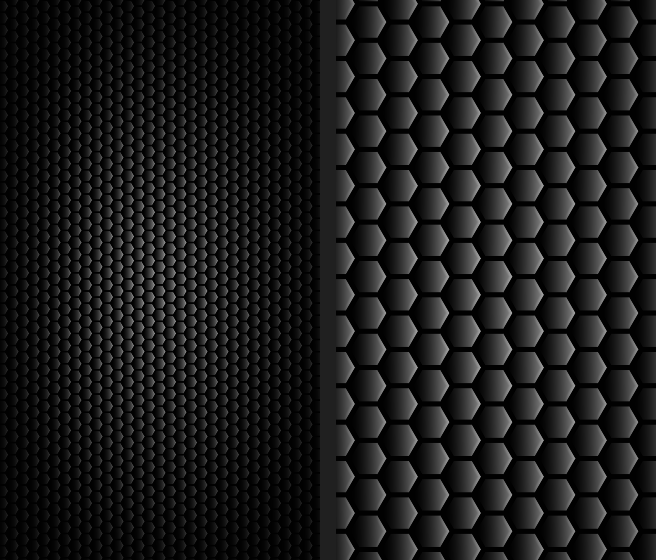
Left: the whole. Right: its middle third, enlarged.
This pattern is drawn by a WebGL 2 fragment shader. Its source:

```glsl
#version 300 es
precision highp float;
// Black honeycomb of flat-topped hexagons, each shaded left to right, under a soft central light.

uniform vec2 u_resolution;
out vec4 fragColor;

// Offset from the centre of the nearest hexagon; rows are one unit apart.
vec2 hexOffset(vec2 p) {
    vec2 cell = vec2(sqrt(3.0), 1.0);
    vec2 a = mod(p + 0.5 * cell, cell) - 0.5 * cell;
    vec2 b = mod(p, cell) - 0.5 * cell;
    return dot(a, a) < dot(b, b) ? a : b;
}

// Signed distance to the sides of a flat-topped hexagon.
float hexDistance(vec2 p, float apothem) {
    p = abs(p);
    return max(p.y, dot(p, vec2(0.8660254, 0.5))) - apothem;
}

void main() {
    vec2 view = (gl_FragCoord.xy - 0.5 * u_resolution) / u_resolution.y;
    float pitch = 0.02165;
    float pixel = 1.0 / (u_resolution.y * pitch);

    // Raised tiles separated by black gaps
    vec2 local = hexOffset((view - vec2(-0.001, 0.002)) / pitch);
    float edge = hexDistance(local, 0.43);
    float tile = 1.0 - smoothstep(-0.5 * pixel, 0.5 * pixel, edge);

    // Light falls off towards the borders
    float radius = length(view / vec2(0.285, 0.5));
    float light = mix(1.0, 0.22, smoothstep(0.0, 1.2, radius));

    // Shading across a tile, steeper away from the light
    float across = clamp(local.x + 0.5, 0.0, 1.0);
    float shade = 0.56 * pow(across, 1.35 + 1.1 * radius);

    // Thin bright rim on the right-hand sides
    float rim = smoothstep(-0.11, -0.02, edge) * smoothstep(0.18, 0.32, local.x);
    shade += 0.10 * rim;

    float grey = 0.003 + tile * light * shade;
    fragColor = vec4(vec3(grey), 1.0);
}
```
